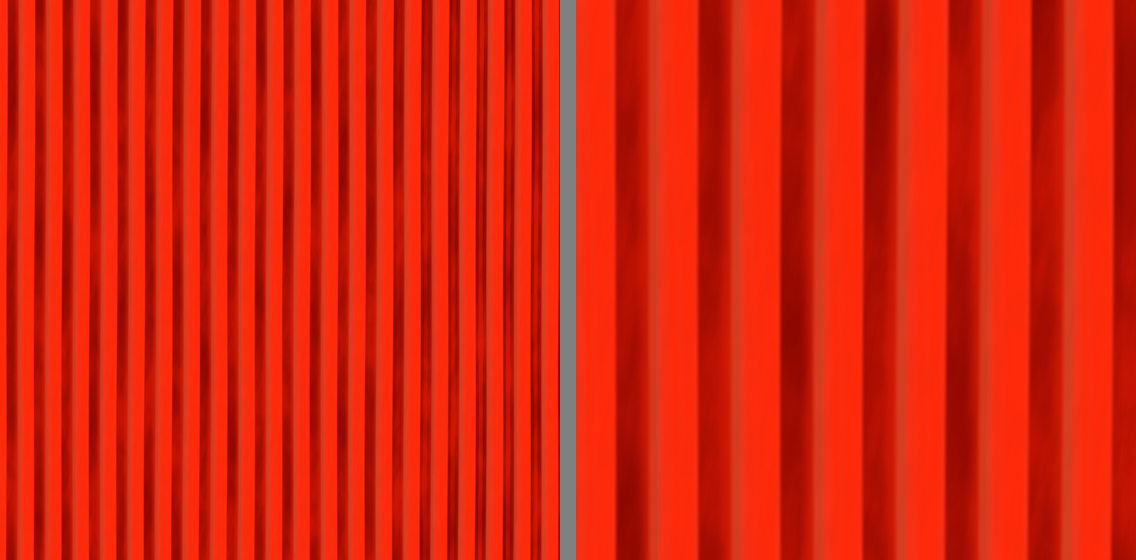
Left: the whole. Right: its middle third, enlarged.
This pattern is drawn by a three.js fragment shader. Its source:

```glsl
// Red corrugated sheet: upright lit ridges, shaded grooves, soft smudges and fine grain.
varying vec2 vUv;

const float RIDGES = 20.3;
const float FIRST_EDGE = 0.74;
const vec3 VIVID = vec3(0.995, 0.165, 0.04);
const vec3 PALE = vec3(0.95, 0.20, 0.10);
const vec3 RIM = vec3(0.84, 0.24, 0.13);
const vec3 MID = vec3(0.81, 0.10, 0.02);
const vec3 SHADE = vec3(0.72, 0.065, 0.01);
const vec3 DEEP = vec3(0.55, 0.03, 0.0);

float hash(float n) {
  return fract(sin(n * 91.73 + 4.1) * 4375.85);
}

// Soft band centred on c with half width w
float band(float x, float c, float w) {
  return 1.0 - smoothstep(0.3 * w, w, abs(x - c));
}

// Layered sines, roughly -1 to 1
float layeredSines(vec2 p, float seed) {
  float sum = 0.0;
  float amp = 0.5;
  for (int i = 0; i < 4; i++) {
    float k = float(i) + seed;
    sum += amp * sin(p.y + 6.28 * hash(k) + 1.3 * sin(p.x + k));
    p = vec2(p.x * 1.7 + p.y * 0.3, p.y * 1.9 - p.x * 0.2);
    amp *= 0.6;
  }
  return sum;
}

// Slight lean and waver of the ridges, in canvas units
float waver(float y, float x) {
  return 0.003 * (y - 0.5) + 0.0006 * sin(y * 9.0 + x * 14.0);
}

// Lit face: pale at both sides, vivid in the middle, faint lengthwise streaks
vec3 ridgeColor(float p, float streak) {
  float core = smoothstep(0.03, 0.22, p) * (1.0 - smoothstep(0.40, 0.56, p));
  return mix(PALE, VIVID, clamp(core + 0.3 * streak, 0.0, 1.0));
}

// Shaded face: smudged, with paired dark lines where split rises to 1
vec3 grooveColor(float p, float smudge, float split) {
  vec3 color = mix(SHADE, MID, smoothstep(0.72, 0.95, p));
  color = mix(color, MID, 0.75 * split * band(p, 0.69, 0.13));
  float lines = band(p, 0.57, 0.07) + band(p, 0.83, 0.10);
  float dark = 0.45 * band(p, 0.64, 0.24) * (1.0 - split) + 0.7 * split * lines;
  dark += smudge * band(p, 0.68, 0.28);
  color = mix(color, DEEP, clamp(dark, 0.0, 1.0));
  return color + 0.10 * max(-smudge, 0.0) * vec3(1.0, 0.2, 0.05);
}

void main() {
  float x = vUv.x - waver(vUv.y, vUv.x);
  float cell = x * RIDGES - FIRST_EDGE;
  float id = floor(cell);
  float p = cell - id;

  // Wear differs from groove to groove and is heavier near the top
  float seed = 17.0 * hash(id + 30.0);
  float patches = layeredSines(vec2(p * 2.0, vUv.y * 13.0), seed);
  float grain = layeredSines(vec2(x * 310.0, vUv.y * 90.0 - x * 160.0), 3.0);
  float topWear = smoothstep(0.45, 0.95, vUv.y);
  float smudge = 0.50 * patches + 0.13 * grain + 0.12 * topWear;

  // Grooves split into two dark lines towards the right
  float split = smoothstep(0.55, 0.9, vUv.x) * (0.7 + 0.3 * hash(id + 7.0));
  float streak = sin(x * 620.0 + 2.0 * sin(vUv.y * 11.0)) * sin(x * 233.0 + vUv.y * 7.0);

  float bright = 1.0 - smoothstep(0.47, 0.54, p);
  vec3 color = mix(grooveColor(p, smudge, split), ridgeColor(p, streak), bright);

  // Dull highlight along the left lip of every ridge
  float lip = smoothstep(0.87, 0.95, p) + 1.0 - smoothstep(0.0, 0.07, p);
  color = mix(color, RIM, lip * (0.8 + 0.2 * hash(id + 51.0)));

  color *= 1.0 + 0.012 * grain;
  gl_FragColor = vec4(clamp(color, 0.0, 1.0), 1.0);
}
```
